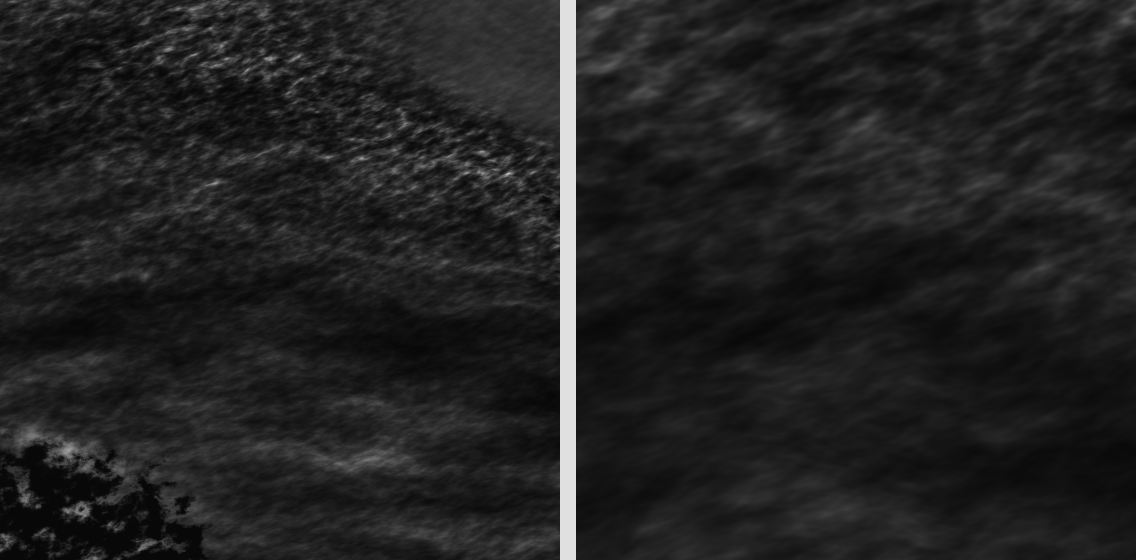
Left, the full canvas; right, a detail of the centre.
This texture is drawn by a Shadertoy shader. Its source:

```glsl
#define BASE_TONE 0.122
#define BAND_CONTRAST 1.3
#define GRAIN_CONTRAST 2.3
#define GLINT_GAIN 0.40
#define GRAIN_ANGLE 0.36
#define GRAIN_SCALE vec2(30.0, 76.0)
#define BAND_SCALE vec2(3.4, 14.0)
#define CLUMP_SCALE vec2(22.0, 30.0)
#define BLACK_LEVEL 0.03

vec2 hashGradient(vec2 cell) {
    vec3 h = fract(cell.xyx * vec3(0.1031, 0.1030, 0.0973));
    h += dot(h, h.yzx + 33.33);
    float angle = 6.2832 * fract((h.x + h.y) * h.z);
    return vec2(cos(angle), sin(angle));
}

float gradientNoise(vec2 p) {
    vec2 i = floor(p), f = p - i;
    vec2 u = f * f * f * (f * (f * 6.0 - 15.0) + 10.0);
    float a = dot(hashGradient(i), f);
    float b = dot(hashGradient(i + vec2(1, 0)), f - vec2(1, 0));
    float c = dot(hashGradient(i + vec2(0, 1)), f - vec2(0, 1));
    float d = dot(hashGradient(i + vec2(1, 1)), f - vec2(1, 1));
    return 1.4 * mix(mix(a, b, u.x), mix(c, d, u.x), u.y);
}

float fbm(vec2 p, int octaves) {
    float sum = 0.0, gain = 0.6;
    for (int i = 0; i < octaves; i++) {
        sum += gain * gradientNoise(p);
        p = mat2(1.96, 0.16, -0.16, 1.96) * p + 17.3;
        gain *= 0.58;
    }
    return sum;
}

vec2 rotate(vec2 p, float angle) {
    float c = cos(angle), s = sin(angle);
    return vec2(c * p.x + s * p.y, c * p.y - s * p.x);
}

float blob(vec2 p, vec2 center, vec2 size) {
    vec2 d = (p - center) / size;
    return exp(-dot(d, d));
}

// Crest of the cloud arch, falling away to the right
float crestHeight(float x) {
    float fall = max(x - 0.32, 0.0);
    return 0.88 - 0.6 * fall * fall;
}

// Broad light and dark regions
float regionTone(vec2 p, float haze) {
    float tone = BASE_TONE + 0.075 * haze;
    tone += 0.050 * blob(p, vec2(0.02, 0.65), vec2(0.26, 0.07));
    tone += 0.035 * blob(p, vec2(0.50, 0.13), vec2(0.30, 0.16));
    tone += 0.020 * blob(p, vec2(0.25, 0.29), vec2(0.30, 0.05));
    tone += 0.025 * blob(p, vec2(0.75, 0.58), vec2(0.30, 0.10));
    tone -= 0.058 * blob(p, vec2(0.45, 0.45), vec2(0.65, 0.09));
    tone -= 0.070 * blob(p, vec2(0.03, 0.77), vec2(0.25, 0.07));
    tone -= 0.060 * blob(p, vec2(0.98, 0.27), vec2(0.24, 0.10));
    return tone;
}

void mainImage(out vec4 fragColor, in vec2 fragCoord) {
    vec2 p = fragCoord / iResolution.xy;
    vec2 warp = vec2(fbm(p * 4.0 + 3.1, 4), fbm(p * 4.0 + 41.7, 4));
    vec2 w = p + 0.05 * warp;

    // Region masks
    float crest = w.y - crestHeight(w.x);
    float haze = smoothstep(0.03, 0.16, crest) * smoothstep(0.5, 0.85, w.x);
    float ridge = exp(-crest * crest / 0.009) * smoothstep(0.08, 0.22, w.x);
    float upper = smoothstep(0.40, 0.68, p.y);
    float calm = blob(p, vec2(0.0, 0.65), vec2(0.28, 0.07));

    // Bands bend along the arch above and lie flat below
    float bend = upper * (0.45 * (p.x - 0.35) * (p.x - 0.35) - 0.09 * p.x);
    vec2 bandPoint = vec2(p.x, p.y + bend) + 0.03 * warp;
    float bands = fbm(bandPoint * BAND_SCALE + 9.0, 6);

    // Fine slanted grain, rough on the arch and faint in the haze
    vec2 grainPoint = rotate(p + 0.008 * warp, GRAIN_ANGLE);
    float grain = fbm(grainPoint * GRAIN_SCALE, 3);
    float roughness = mix(0.26, 0.62, upper) + 0.30 * ridge;
    roughness *= (1.0 - 0.8 * haze) * (1.0 - 0.65 * calm);

    float bandStrength = BAND_CONTRAST * (1.0 - 0.75 * haze);
    float tone = regionTone(w, haze);
    tone *= exp(bandStrength * bands + GRAIN_CONTRAST * roughness * grain);

    // Bright flecks on the crest, gathered in loose groups
    vec2 fleckPoint = rotate(p + 0.012 * warp, 0.24 - 0.2 * p.x);
    float flecks = fbm(fleckPoint * vec2(19.0, 44.0) + 5.0, 4);
    float groups = smoothstep(-0.25, 0.35, fbm(p * vec2(7.0, 11.0) + 61.0, 2));
    tone += GLINT_GAIN * ridge * groups * pow(smoothstep(0.0, 0.75, flecks), 1.4);

    // Broken bright and black clumps in the lower left corner
    float clumps = fbm(rotate(p + 0.02 * warp, 0.3) * CLUMP_SCALE + 23.0, 5);
    vec2 cornerPoint = (p - vec2(0.08, 0.0) + 0.06 * warp) / vec2(0.28, 0.19);
    float corner = 1.0 - smoothstep(0.8, 1.0, length(cornerPoint) + 0.5 * clumps);
    float clumpTone = 0.03 + 0.55 * pow(smoothstep(-0.1, 0.75, clumps), 1.4);
    tone = mix(tone, clumpTone, corner);

    // Lit rim above the corner
    float rimHeight = 0.195 - 0.22 * (p.x - 0.1);
    float rim = blob(p + 0.02 * warp, vec2(0.11, rimHeight), vec2(0.14, 0.03));
    tone += 0.42 * rim * smoothstep(-0.35, 0.7, clumps);

    fragColor = vec4(vec3(clamp(tone, BLACK_LEVEL, 0.85)), 1.0);
}
```
